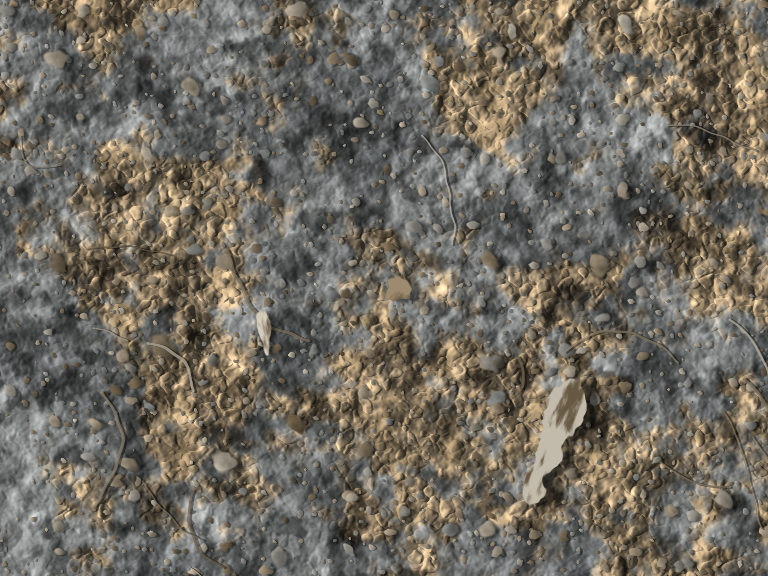
A Shadertoy shader for this texture:

```glsl
const vec2 LIGHT = vec2(-0.97, 0.22);
const vec3 CLAY_DARK = vec3(0.335, 0.345, 0.345);
const vec3 CLAY_PALE = vec3(0.51, 0.52, 0.515);
const vec3 EARTH = vec3(0.40, 0.345, 0.26);
const vec3 SAND = vec3(0.62, 0.54, 0.43);
const vec3 CHALK = vec3(0.76, 0.73, 0.67);
const vec3 SHADE = vec3(0.42, 0.43, 0.43);

float hash(vec2 p) {
    return fract(sin(dot(p, vec2(127.1, 311.7))) * 43758.5453);
}
vec2 hash2(vec2 p) {
    return vec2(hash(p), hash(p + 37.3));
}
float noise(vec2 p) {
    vec2 i = floor(p), f = fract(p);
    f = f * f * (3.0 - 2.0 * f);
    return mix(mix(hash(i), hash(i + vec2(1, 0)), f.x),
               mix(hash(i + vec2(0, 1)), hash(i + vec2(1, 1)), f.x), f.y);
}
float fbm(vec2 p, int octaves) {
    float sum = 0.0, amp = 0.5;
    for (int i = 0; i < octaves; i++) {
        sum += amp * noise(p);
        p = mat2(1.6, 1.2, -1.2, 1.6) * p + 5.7;
        amp *= 0.5;
    }
    return sum;
}
mat2 rotate(float a) {
    return mat2(cos(a), sin(a), -sin(a), cos(a));
}
// Ragged patches of loose crumbs, denser to the right
float sandCover(vec2 p) {
    float n = fbm(p * 6.0, 3) + 0.65 * fbm(p * 27.0 + 8.0, 4);
    return smoothstep(0.66, 0.86, n + 0.12 * (p.x - 0.7));
}
// Uneven crumbs as domes in a jittered, warped grid
float crumbs(vec2 p, float scale) {
    vec2 g = p * scale;
    g += 0.9 * vec2(noise(g * 1.3), noise(g * 1.3 + 40.0));
    float top = 0.0;
    for (int k = 0; k < 9; k++) {
        vec2 id = floor(g) + vec2(k % 3, k / 3) - 1.0;
        float r = mix(0.15, 0.65, hash(id + 9.1));
        vec2 d = g - id - hash2(id);
        top = max(top, sqrt(max(r * r - dot(d, d), 0.0)));
    }
    return top / scale;
}
float height(vec2 p, float sand) {
    float soil = fbm(p * 11.0, 5) / 11.0;
    return soil * (0.7 + 0.4 * sand) + crumbs(p, 52.0) * (0.16 + 0.4 * sand);
}
// Scattered stones with a shadow and a lit side
void pebbles(inout vec3 col, vec2 p, float scale, float share, float seed) {
    vec2 g = p * scale;
    for (int k = 0; k < 9; k++) {
        vec2 id = floor(g) + vec2(k % 3, k / 3) - 1.0, key = id + seed;
        if (hash(key) > share) continue;
        float r = mix(0.16, 0.38, pow(hash(key + 3.1), 1.5));
        mat2 turn = rotate(0.7 + 2.2 * (hash(key + 5.3) - 0.5));
        vec2 squash = vec2(1.0, mix(1.0, 1.7, hash(key + 7.7)));
        vec2 d = g - id - 0.2 - 0.6 * hash2(key + 1.7);
        float wobble = 0.8 * (noise(g * 4.5 + seed) - 0.5);
        float body = length(turn * d * squash) / r + wobble;
        float shadow = length(turn * (d + LIGHT * r * 0.5) * squash) / r + wobble;
        vec3 dull = mix(CLAY_PALE, EARTH, step(0.6, hash(key + 11.9)));
        vec3 tint = mix(dull, mix(SAND, CHALK, hash(key + 17.0)), hash(key + 13.0));
        tint *= 0.88 + 0.25 * dot(d, LIGHT) / r + 0.6 * (fbm(p * 60.0, 3) - 0.4);
        col *= mix(vec3(1), SHADE, 0.7 * smoothstep(1.3, 0.7, shadow));
        col = mix(col, tint, 0.9 * smoothstep(1.15, 0.75, body));
    }
}
float shardDistance(vec2 p, vec2 a, vec2 b, float r) {
    vec2 axis = b - a;
    float t = clamp(dot(p - a, axis) / dot(axis, axis), 0.0, 1.0);
    return length(p - a - axis * t) - r * mix(1.0, 0.4, t) + r * (fbm(p * 35.0, 3) - 0.4);
}
// Tapered splinter with streaks along its length
void shard(inout vec3 col, vec2 p, vec2 a, vec2 b, float r, vec3 tint) {
    vec2 dir = normalize(b - a), side = vec2(-dir.y, dir.x);
    float streak = fbm(vec2(dot(p, dir) * 26.0, dot(p, side) * 80.0), 4);
    float lit = dot(p - a, side) * dot(side, LIGHT) / r;
    float shadow = shardDistance(p + LIGHT * r * 0.6, a, b, r);
    col *= mix(vec3(1), SHADE, 0.85 * smoothstep(0.007, -0.006, shadow));
    tint = mix(EARTH, tint, smoothstep(0.2, 0.5, streak + 0.1 * clamp(lit, -1.0, 1.0)));
    col = mix(col, tint, smoothstep(0.002, -0.002, shardDistance(p, a, b, r)));
}
// Distance to a bowed root fibre
float fibre(vec2 p, vec2 a, float angle, float len, float bend) {
    vec2 q = (p - a) * rotate(angle);
    float t = clamp(q.x / len, 0.0, 1.0);
    float bow = bend * 4.0 * t * (1.0 - t) + 0.01 * (noise(q.xx * 25.0 + a) - 0.5);
    return length(q - vec2(t * len, bow));
}
// Roots and straws, mostly falling to the right
void roots(inout vec3 col, vec2 p) {
    for (int i = 0; i < 18; i++) {
        vec2 key = vec2(i, 6.4), start = hash2(key) * vec2(1.33, 1.0);
        float angle = 1.8 * hash(key + 2.2) - 1.7, len = mix(0.05, 0.22, hash(key + 4.1));
        float bend = 0.09 * (hash(key + 8.3) - 0.5);
        float width = mix(0.0006, 0.003, pow(hash(key + 6.6), 3.0));
        float shadow = fibre(p + LIGHT * 0.004, start, angle, len, bend);
        float body = fibre(p, start, angle, len, bend);
        col *= 1.0 - 0.4 * smoothstep(width + 0.002, width, shadow);
        vec3 straw = mix(EARTH, CHALK, hash(key + 9.9));
        col = mix(col, straw, 0.7 * smoothstep(width + 0.0015, width - 0.0005, body));
    }
}
// Clay and sand under low light, with mottling and hollows
vec3 ground(vec2 p) {
    float sand = sandCover(p), reach = 0.0035;
    vec3 clay = mix(CLAY_DARK, CLAY_PALE, smoothstep(0.25, 0.7, fbm(p * 8.0 + 20.0, 5)));
    vec3 loose = mix(EARTH, SAND, smoothstep(0.3, 0.65, fbm(p * 45.0, 2) + 0.1));
    vec3 col = mix(clay, loose, 0.92 * sand) * (0.5 + 1.15 * fbm(p * 48.0 + 13.0, 3));
    float slope = (height(p, sand) - height(p + LIGHT * reach, sand)) / reach;
    col += clamp(slope, 0.0, 1.0) * mix(vec3(0.24), vec3(0.32, 0.27, 0.20), sand);
    col *= mix(vec3(1), SHADE, clamp(-slope * 0.9, 0.0, 1.0));
    return col * (1.0 - 0.4 * smoothstep(0.53, 0.70, fbm(p * 24.0 + 3.0, 4)));
}
void mainImage(out vec4 fragColor, in vec2 fragCoord) {
    vec2 p = fragCoord / iResolution.y;
    vec3 col = ground(p);
    pebbles(col, p, 58.0, 0.28, 4.0);
    pebbles(col, p, 32.0, 0.24, 51.0);
    pebbles(col, p, 17.0, 0.10, 83.0);
    roots(col, p);
    shard(col, p, vec2(0.98, 0.30), vec2(0.925, 0.14), 0.036, CHALK);
    shard(col, p, vec2(0.455, 0.45), vec2(0.464, 0.385), 0.014, CHALK * 1.1);
    shard(col, p, vec2(0.692, 0.497), vec2(0.686, 0.49), 0.027, SAND);
    fragColor = vec4(clamp(col, 0.0, 1.0), 1.0);
}
```
